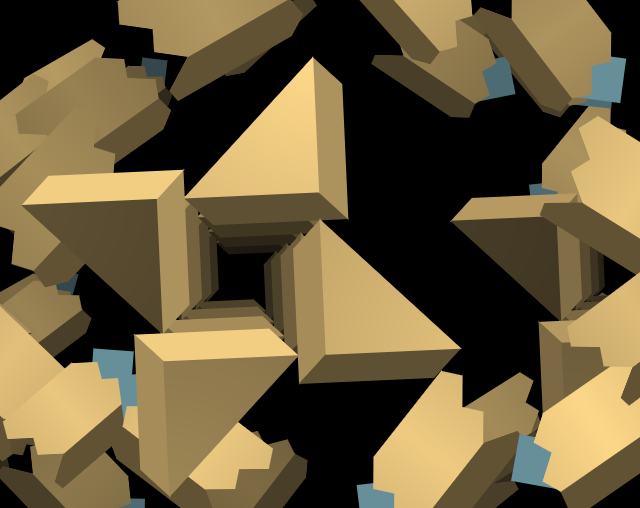
A Shadertoy shader for this background:

```glsl
// Flat-shaded gold prisms in pinwheels, ringed by notched bars with blue ends, on black.

const vec3 GOLD = vec3(1.0, 0.85, 0.54);
const vec3 BLUE = vec3(0.40, 0.56, 0.60);
const vec2 WHEEL_CENTER = vec2(-0.155, -0.045);
const float WHEEL_SPACING = 0.75;
const float WHEEL_TILT = 0.045;
const float WHEEL_CORNER = 0.16;
const float LEG = 0.265;
const float EXTRUDE = 0.055;
const vec4 FRONT_SHADE = vec4(1.0, 0.37, 0.62, 0.88);
const int ECHOES = 4;
const float ECHO_SCALE = 0.76;
const float ECHO_FADE = 0.68;
const int BARS = 12;
const vec2 RING_RADII = vec2(0.68, 0.52);
const vec2 BAR = vec2(0.115, 0.062);
const float BAR_DEPTH = 0.05;
const float BAR_SIDE_SHADE = 0.38;
const float NOTCH = 0.055;
const float BLUE_CHANCE = 0.65;

float hash(float n) { return fract(sin(n * 127.1) * 43758.5453); }

mat2 rotation(float a) {
    float c = cos(a), s = sin(a);
    return mat2(c, s, -s, c);
}

void fill(inout vec3 col, vec3 paint, float d) {
    col = mix(col, paint, clamp(0.9 - d * iResolution.y, 0.0, 1.0));
}

// Signed distance to the line a-b, positive on its right.
float edge(vec2 p, vec2 a, vec2 b) {
    vec2 t = normalize(b - a);
    return dot(p - a, vec2(t.y, -t.x));
}

// One side of a prism, skipped when it faces away.
void sideFace(inout vec3 col, vec2 p, vec2 a, vec2 b, vec2 e, float fade) {
    vec2 t = normalize(b - a);
    vec2 n = vec2(t.y, -t.x);
    if (dot(n, e) <= 0.0) return;
    float d = max(max(edge(p, a, a + e), edge(p, a + e, b + e)),
                  max(edge(p, b + e, b), edge(p, b, a)));
    fill(col, GOLD * fade * (0.66 + 0.29 * n.y), d);
}

void prism(inout vec3 col, vec2 p, vec2 a, vec2 b, vec2 c, vec2 e, float front, float fade) {
    sideFace(col, p, a, b, e, fade);
    sideFace(col, p, b, c, e, fade);
    sideFace(col, p, c, a, e, fade);
    float d = max(edge(p, a, b), max(edge(p, b, c), edge(p, c, a)));
    float falloff = 1.0 - 0.35 * length(p - c);
    fill(col, GOLD * fade * front * falloff, d);
}

// Four triangular prisms by quarter turns, with fainter copies receding inward.
void pinwheel(inout vec3 col, vec2 p, float size, float fade) {
    for (int k = ECHOES - 1; k >= 0; k--) {
        float s = size * pow(ECHO_SCALE, float(k));
        float dim = fade * pow(ECHO_FADE, float(k));
        for (int i = 0; i < 4; i++) {
            mat2 turn = rotation(1.5707963 * float(i) + WHEEL_TILT);
            vec2 corner = vec2(WHEEL_CORNER);
            vec2 west = turn * (corner - vec2(LEG, 0.0)) * s;
            vec2 north = turn * (corner + vec2(0.0, LEG)) * s;
            vec2 depth = turn * vec2(EXTRUDE, -EXTRUDE) * s;
            prism(col, p, west, turn * corner * s, north, depth, FRONT_SHADE[i], dim);
        }
    }
}

// Slanted bar with sawtooth ends, a dark underside and a blue tip.
void bar(inout vec3 col, vec2 q, float size, float front, float fade, float hasTip) {
    float notch = NOTCH * abs(fract(q.y / BAR.y) - 0.5);
    float tip = abs(q.x - BAR.x) + abs(q.y) - 0.055;
    if (hasTip > 0.5) fill(col, BLUE * fade, tip * 0.707 * size);

    float below = q.y + BAR.y;
    float sideX = q.x - 0.4 * BAR.y - 0.7 * below;
    float side = max(max(below, -below - BAR_DEPTH), 0.8 * (abs(sideX) - BAR.x + notch));
    fill(col, GOLD * fade * BAR_SIDE_SHADE, side * size);

    float frontX = q.x + 0.4 * q.y;
    float face = max(abs(q.y) - BAR.y, 0.75 * (abs(frontX) - BAR.x + notch));
    fill(col, GOLD * fade * front * (1.0 - 0.7 * abs(q.x)), face * size);
}

// Bars scattered around an ellipse, gathered on the diagonals.
void barRing(inout vec3 col, vec2 p, float layer) {
    float fade = mix(0.5, 1.0, layer * 0.5);
    for (int i = 0; i < BARS; i++) {
        float id = float(i) + 20.0 * layer + 3.0;
        float spread = float(i / 4 - 1) * 0.46 + (hash(id) - 0.5) * 0.4;
        float a = 0.7853982 + 1.5707963 * float(i % 4) + spread;
        vec2 pos = vec2(cos(a), sin(a)) * RING_RADII * mix(0.78, 1.12, hash(id + 0.31));
        float slope = hash(id + 0.47) < 0.75 ? -sign(pos.x * pos.y) : sign(pos.x * pos.y);
        float angle = 0.72 * slope + (hash(id + 0.59) - 0.5) * 0.45;
        float size = (0.68 + 0.24 * layer) * mix(0.85, 1.15, hash(id + 0.67));
        vec2 q = rotation(-angle) * (p - pos) / size;
        q.x *= hash(id + 0.73) < 0.5 ? -1.0 : 1.0;
        bar(col, q, size, mix(0.58, 1.0, hash(id + 0.83)), fade, step(hash(id + 0.91), BLUE_CHANCE));
    }
}

void mainImage(out vec4 fragColor, in vec2 fragCoord) {
    vec2 p = (fragCoord - 0.5 * iResolution.xy) / iResolution.y;
    vec3 col = vec3(0.0);
    barRing(col, p, 0.0);
    barRing(col, p, 1.0);
    for (float c = -1.0; c < 2.0; c += 2.0)
        pinwheel(col, p - WHEEL_CENTER - vec2(c * WHEEL_SPACING, 0.0), 0.78, 0.75);
    barRing(col, p, 2.0);
    pinwheel(col, p - WHEEL_CENTER, 1.0, 1.0);
    fragColor = vec4(col, 1.0);
}
```
